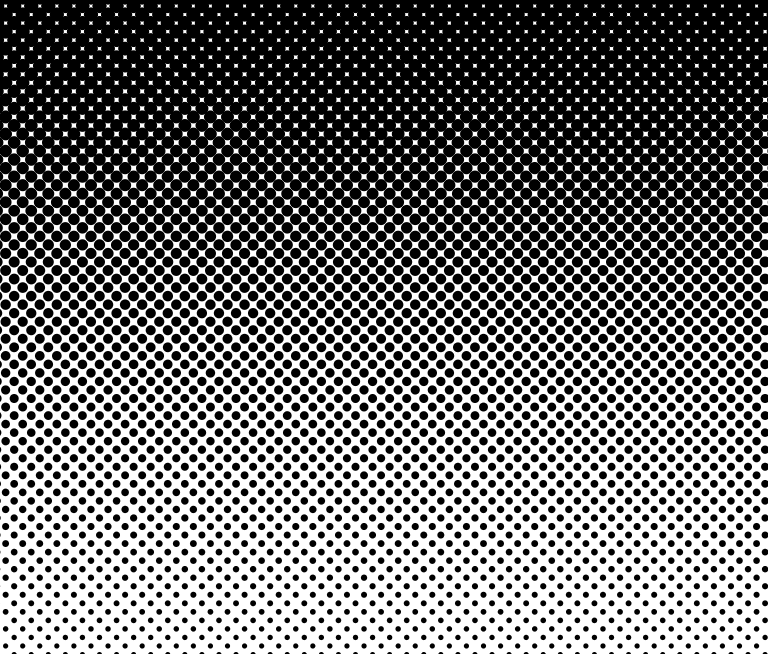
Write a Shadertoy shader that draws this pattern.

```glsl
// Halftone gradient: staggered black dots that shrink from a dark top to a white base.

// Signed distance to the nearest dot of one square lattice, in cells.
float dotLattice(vec2 p, vec2 offset, float rows) {
    vec2 center = floor(p - offset + 0.5) + offset;
    float t = clamp(center.y / rows, 0.0, 1.0);     // 0 at top, 1 at bottom
    float radius = 0.422 - 0.234 * t - 0.041 * t * t;
    return length(p - center) - radius;
}

void mainImage(out vec4 fragColor, in vec2 fragCoord) {
    // 45 cells across the width, measured from the upper left
    float cellsPerPixel = 45.0 / iResolution.x;
    vec2 p = vec2(fragCoord.x, iResolution.y - fragCoord.y) * cellsPerPixel;
    float rows = iResolution.y * cellsPerPixel;

    // Two lattices, shifted by half a cell, form the diagonal screen
    vec2 origin = vec2(0.33, 0.85);
    float d = min(dotLattice(p, origin, rows),
                  dotLattice(p, origin + 0.5, rows));

    // One-pixel soft edge between ink and paper
    float paper = clamp(d / cellsPerPixel + 0.5, 0.0, 1.0);
    fragColor = vec4(vec3(paper), 1.0);
}
```
